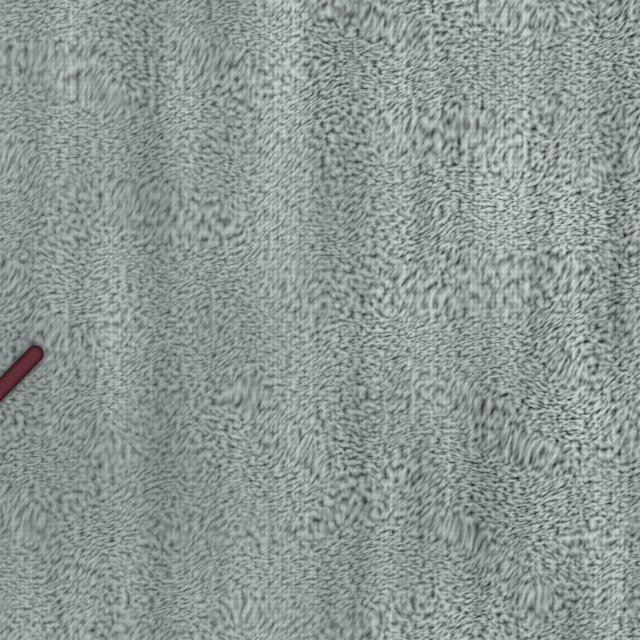
A WebGL 1 fragment shader for this texture:

```glsl
precision highp float;
uniform vec2 u_resolution;

#define DARK vec3(0.28, 0.30, 0.30)
#define LIGHT vec3(0.72, 0.76, 0.75)
#define STICK_COLOR vec3(0.37, 0.18, 0.21)
#define GRAIN_FREQ vec2(112.0, 150.0)
#define KNIT_FREQ vec2(144.0, 132.0)
#define GRAIN_SLANT 0.3
#define BASE_TONE 0.63
#define STREAK_GAIN 0.22
#define STICK_RADIUS 0.0135

const float TAU = 6.28318;

float hash(vec2 p) {
  vec3 q = fract(p.xyx * vec3(0.1031, 0.1030, 0.0973));
  q += dot(q, q.yzx + 33.33);
  return fract((q.x + q.y) * q.z);
}

// Dot product of a random unit gradient with the offset from its corner
float corner(vec2 cell, vec2 offset) {
  float angle = TAU * hash(cell);
  return dot(vec2(cos(angle), sin(angle)), offset);
}

float gradientNoise(vec2 p) {
  vec2 i = floor(p), f = fract(p);
  vec2 s = f * f * f * (f * (f * 6.0 - 15.0) + 10.0);
  vec2 e = vec2(1.0, 0.0);
  return mix(mix(corner(i, f), corner(i + e.xy, f - e.xy), s.x),
             mix(corner(i + e.yx, f - e.yx), corner(i + e.xx, f - e.xx), s.x), s.y);
}

// Soft vertical band around a centre line
float band(float x, float center, float halfWidth, float softness) {
  return 1.0 - smoothstep(halfWidth - softness, halfWidth + softness, abs(x - center));
}

float capsule(vec2 p, vec2 a, vec2 b) {
  vec2 pa = p - a, ba = b - a;
  return length(pa - ba * clamp(dot(pa, ba) / dot(ba, ba), 0.0, 1.0));
}

// Short slanted flecks with wandering direction and deeper dark tails
float fleckedPile(vec2 uv) {
  vec2 p = uv;
  p.y -= GRAIN_SLANT * uv.x + 0.05 * gradientNoise(uv * 9.0 + 40.0);
  p.x += 0.006 * gradientNoise(uv * 30.0 + 80.0);
  float n = gradientNoise(p * GRAIN_FREQ + 20.0);
  n += 0.4 * gradientNoise(p * GRAIN_FREQ * 1.7 + 300.0);
  return n - 0.55 * (n * n - 0.05);
}

// Regular rows and columns of stitches
float knit(vec2 uv) {
  vec2 wave = cos(TAU * uv * KNIT_FREQ);
  return 0.5 * wave.x + 0.3 * wave.y + 0.3 * wave.x * wave.y;
}

void main() {
  vec2 uv = gl_FragCoord.xy / u_resolution;

  // Worn light bands running down the cloth
  float worn = band(uv.x, 0.445, 0.045, 0.014) * mix(0.55, 1.0, uv.y);
  worn += band(uv.x, 0.77, 0.045, 0.014) * smoothstep(0.3, 0.55, uv.y);
  worn += 0.7 * band(uv.x, 0.665, 0.03, 0.015) * band(uv.y, 0.45, 0.13, 0.05);
  worn += 0.6 * band(uv.x, 0.96, 0.025, 0.02) * (1.0 - smoothstep(0.35, 0.5, uv.y));
  float ridge = band(uv.x, 0.822, 0.004, 0.004) * smoothstep(0.46, 0.5, uv.y);

  // Irregular streaks and broad blotches
  float streak = gradientNoise(uv * vec2(14.0, 1.8) + 7.0);
  streak += 0.7 * gradientNoise(uv * vec2(42.0, 3.5) + 60.0) * smoothstep(0.1, 0.8, uv.x);
  float blotch = gradientNoise(uv * 5.0 + 120.0);

  // Relief grows stronger towards the upper right
  float contrast = mix(0.58, 0.95, smoothstep(0.05, 0.9, uv.x + 0.25 * (uv.y - 0.5)));
  contrast *= 1.0 + 0.35 * blotch - 0.12 * worn;
  float stitch = knit(uv) * (0.05 + 0.07 * worn + 0.1 * max(streak, 0.0));

  float tone = BASE_TONE + contrast * fleckedPile(uv) + stitch;
  tone += STREAK_GAIN * streak + 0.08 * blotch;
  tone += 0.14 * worn + 0.22 * ridge;
  tone -= 0.16 * exp(-14.0 * length((uv - vec2(0.0, 0.3)) * vec2(1.0, 0.4)));
  vec3 color = mix(DARK, LIGHT, clamp(tone, -0.25, 1.15));

  // Dark red stick reaching in from the left, with a soft shadow
  float pixel = 1.0 / u_resolution.y;
  float axis = capsule(uv, vec2(-0.04, 0.35), vec2(0.055, 0.447));
  color *= 1.0 - 0.3 * (1.0 - smoothstep(STICK_RADIUS, STICK_RADIUS * 1.7, axis));
  vec3 stick = STICK_COLOR * mix(1.05, 0.6, smoothstep(0.3, 1.0, axis / STICK_RADIUS));
  color = mix(stick, color, smoothstep(-pixel, pixel, axis - STICK_RADIUS));

  gl_FragColor = vec4(color, 1.0);
}
```
